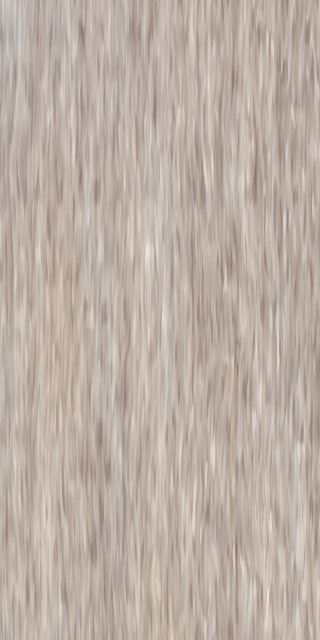
Reproduce this texture procedurally as a Shadertoy shader.

```glsl
// Pale limed oak board: fine vertical grain, short pores and cathedral arches.

// Colours
const vec3 OAK        = vec3(0.747, 0.696, 0.655);
const vec3 PORE_DEPTH = vec3(0.082, 0.095, 0.092);
const vec3 LIME_GLOW  = vec3(0.052, 0.057, 0.062);
const vec3 WARM_TINT  = vec3(0.020, -0.004, -0.020);
const vec3 COOL_LIGHT = vec3(-0.016, -0.010, 0.004);

// Grain frequencies, in cells per canvas width (across, along)
const vec2 BROAD_GRAIN  = vec2(6.0, 0.6);
const vec2 STREAK_GRAIN = vec2(27.0, 1.1);
const vec2 FINE_GRAIN   = vec2(73.0, 4.5);
const vec2 HAIR_GRAIN   = vec2(128.0, 9.0);
const vec2 PORE_GRAIN   = vec2(96.0, 8.0);
const vec2 LIME_GRAIN   = vec2(88.0, 9.5);

// Grain contrasts
const float BROAD_TONE  = 0.050;
const float STREAK_TONE = 0.100;
const float FINE_TONE   = 0.105;
const float HAIR_TONE   = 0.095;
const float RING_TONE   = 0.034;

// Cathedral arches
const vec2  APEX         = vec2(0.73, 1.75);
const float ARCH_SPACING = 0.45;
const float ARCH_ROUND   = 0.03;
const float LEFT_SLOPE   = 5.0;
const float RIGHT_SLOPE  = 3.4;

// Random unit gradient at a lattice point
vec2 latticeGradient(vec2 cell) {
    uvec2 q = uvec2(ivec2(cell)) * uvec2(1597u, 3571u);
    uint n = q.x ^ (q.y * 9781u);
    n = (n ^ (n >> 15)) * 73189u;
    n = (n ^ (n >> 13)) * 51787u;
    n ^= n >> 16;
    float angle = float(n & 65535u) / 65536.0 * 6.28319;
    return vec2(cos(angle), sin(angle));
}

float gradientNoise(vec2 p) {
    vec2 i = floor(p), f = p - i;
    vec2 u = f * f * f * (f * (f * 6.0 - 15.0) + 10.0);
    vec2 e = vec2(1.0, 0.0);
    float a = dot(latticeGradient(i), f);
    float b = dot(latticeGradient(i + e.xy), f - e.xy);
    float c = dot(latticeGradient(i + e.yx), f - e.yx);
    float d = dot(latticeGradient(i + e.xx), f - e.xx);
    return mix(mix(a, b, u.x), mix(c, d, u.x), u.y);
}

// Stretched noise; the seed separates the layers
float grain(vec2 p, vec2 frequency, float seed) {
    return gradientNoise(p * frequency + seed * vec2(37.3, 19.7));
}

// Strength of the nested arch bands, ragged along the fibres
float archBand(vec2 p) {
    vec2 d = p - APEX;
    float slope = d.x < 0.0 ? LEFT_SLOPE : RIGHT_SLOPE;
    float drop = slope * (length(vec2(d.x, ARCH_ROUND)) - ARCH_ROUND);
    float wobble = 0.22 * grain(p, vec2(5.0, 2.2), 1.0);
    float ragged = 0.14 * grain(p, vec2(64.0, 4.0), 2.0);
    float phase = fract((d.y + drop + wobble + ragged) / ARCH_SPACING);
    float band = smoothstep(0.55, 0.90, phase) * (1.0 - smoothstep(0.92, 1.0, phase));
    return band * smoothstep(-0.20, -0.07, d.x);
}

void mainImage(out vec4 fragColor, in vec2 fragCoord) {
    vec2 p = fragCoord / iResolution.x;

    // Fibres drift slightly sideways
    vec2 g = p;
    g.x += 0.022 * grain(p, vec2(2.5, 1.1), 3.0) + 0.006 * grain(p, vec2(11.0, 3.0), 4.0);

    // Layers of grain, from broad bands to hairlines
    float broad = grain(g, BROAD_GRAIN, 5.0);
    float streak = grain(g, STREAK_GRAIN, 6.0);
    float tone = BROAD_TONE * broad + STREAK_TONE * streak
               + FINE_TONE * grain(g, FINE_GRAIN, 7.0)
               + HAIR_TONE * grain(g, HAIR_GRAIN, 8.0);

    // Arches darken the wood and gather pores and lime
    float band = archBand(p);
    tone -= RING_TONE * (band - 0.15);

    // Dark pores and pale lime flecks
    float pores = smoothstep(0.10, 0.40, grain(g, PORE_GRAIN, 9.0) - 0.15 * streak + 0.05 * band);
    float lime = smoothstep(0.16, 0.42, grain(g, LIME_GRAIN, 10.0) + 0.10 * band);

    vec3 color = OAK + tone * vec3(0.97, 1.03, 1.0);
    color -= PORE_DEPTH * pores;
    color += LIME_GLOW * lime * (1.0 + 1.3 * band);

    // Warm and cool drift across the board
    float warmth = grain(p, vec2(9.0, 0.8), 11.0) - 0.6 * streak + 0.3 * band;
    color += WARM_TINT * warmth;
    color += COOL_LIGHT * smoothstep(0.8, 2.0, p.y) * (1.0 - 0.7 * p.x);

    fragColor = vec4(clamp(color, 0.0, 1.0), 1.0);
}
```
